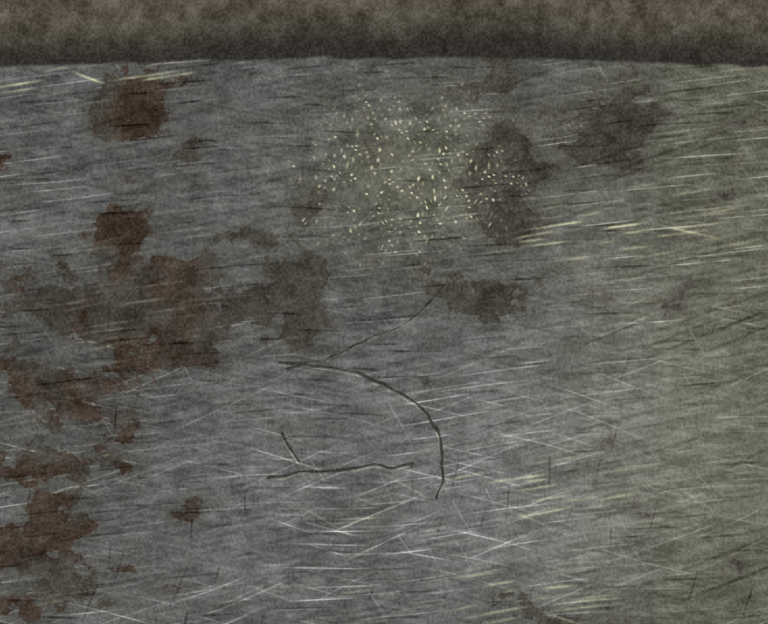
Reproduce this texture procedurally as a Shadertoy shader.

```glsl
#define STEEL vec3(0.355, 0.360, 0.353)
#define WARM_STEEL vec3(0.385, 0.388, 0.335)
#define GRIME vec3(0.255, 0.243, 0.218)
#define RUST vec3(0.240, 0.190, 0.155)
#define GLINT vec3(0.82, 0.82, 0.67)
#define SHADOW vec3(0.200, 0.190, 0.175)
#define RUST_LEVEL 0.74
#define SCRATCH_GAIN 0.24
#define GRAIN_GAIN 0.09

// Corroded zones: centre, radius
const vec4 ZONES[8] = vec4[8](
    vec4(0.22, 0.53, 0.30, 0.16), vec4(0.05, 0.34, 0.18, 0.13),
    vec4(0.23, 0.80, 0.17, 0.10), vec4(0.74, 0.54, 0.22, 0.05),
    vec4(0.81, 0.74, 0.06, 0.17), vec4(1.00, 0.83, 0.16, 0.10),
    vec4(0.49, 0.54, 0.05, 0.20), vec4(0.04, 0.10, 0.13, 0.12));

float hash(vec2 p) {
    vec3 q = fract(vec3(p.xyx) * 0.1031);
    q += dot(q, q.yzx + 33.33);
    return fract((q.x + q.y) * q.z);
}

float noise(vec2 p) {
    vec2 i = floor(p), f = fract(p);
    f = f * f * (3.0 - 2.0 * f);
    return mix(mix(hash(i), hash(i + vec2(1, 0)), f.x),
               mix(hash(i + vec2(0, 1)), hash(i + vec2(1, 1)), f.x), f.y);
}

float fbm(vec2 p) {
    float sum = 0.0, gain = 0.48;
    for (int i = 0; i < 6; i++) {
        sum += gain * noise(p);
        p = mat2(1.6, 1.2, -1.2, 1.6) * p + 7.3;
        gain *= 0.56;
    }
    return sum * 0.95;
}

float blob(vec2 p, vec4 zone) {
    vec2 d = (p - zone.xy) / zone.zw;
    return exp(-dot(d, d));
}

vec2 turn(vec2 p, float angle) {
    float c = cos(angle), s = sin(angle);
    return vec2(c * p.x + s * p.y, c * p.y - s * p.x);
}

// Tapered strokes scattered over staggered rows along one direction
float scratches(vec2 p, float angle, vec2 cell, float density, float width) {
    vec2 q = turn(p, angle) + 9.0 + angle;
    q.y += 0.025 * noise(q * 4.0);
    float sum = 0.0;
    width = max(width, 1.1 / iResolution.y);
    for (int j = -1; j <= 1; j++) {
        float row = floor(q.y / cell.y) + float(j);
        float x = q.x / cell.x + 5.0 * hash(vec2(row, 3.7));
        vec2 id = vec2(floor(x), row);
        float u = fract(x) - 0.5, h = hash(id + 17.0);
        float tilt = (hash(id + 41.0) - 0.5) * 1.4;
        float d = abs(q.y / cell.y - row - h - tilt * u) * cell.y;
        float reach = 0.15 + 0.35 * hash(id + 5.0);
        float line = smoothstep(width, 0.0, d) * smoothstep(reach, reach * 0.3, abs(u));
        sum += line * step(hash(id + 71.0), density) * (0.3 + 0.7 * h);
    }
    return sum * (0.35 + 1.1 * noise(q * vec2(45, 90)));
}

// Distance to a bent groove
float groove(vec2 p, vec2 a, vec2 b, vec2 c) {
    float best = 1.0;
    vec2 from = a;
    for (int i = 1; i <= 12; i++) {
        float t = float(i) / 12.0;
        vec2 to = mix(mix(a, b, t), mix(b, c, t), t), v = to - from, w = p - from;
        best = min(best, length(w - v * clamp(dot(w, v) / dot(v, v), 0.0, 1.0)));
        from = to;
    }
    return best;
}

float grooves(vec2 p) {
    p += 0.009 * (vec2(noise(p * 35.0), noise(p * 35.0 + 8.0)) - 0.5);
    float d = groove(p, vec2(0.45, 0.42), vec2(0.76, 0.40), vec2(0.70, 0.20));
    d = min(d, groove(p, vec2(0.43, 0.235), vec2(0.52, 0.25), vec2(0.66, 0.255)));
    d = min(d, groove(p, vec2(0.45, 0.31), vec2(0.465, 0.28), vec2(0.48, 0.26)));
    d = min(d, 0.001 + groove(p, vec2(0.46, 0.41), vec2(0.66, 0.46), vec2(0.73, 0.56)));
    return d + 0.003 * noise(p * 60.0);
}

void mainImage(out vec4 fragColor, in vec2 fragCoord) {
    vec2 p = fragCoord / iResolution.y;
    float right = smoothstep(0.7, 1.2, p.x), low = smoothstep(0.65, 0.3, p.y);
    float cloud = fbm(p * 5.0 + 3.0), detail = fbm(p * 45.0) - 0.5;

    // Brushed steel, lit towards the lower right
    vec3 col = mix(STEEL, WARM_STEEL, right) + 0.12 * (cloud - 0.5) + 0.16 * detail;
    col += 0.09 * blob(p, vec4(0.85, 0.25, 0.38, 0.25));
    col += 0.09 * (noise(turn(p, 0.2) * vec2(14, 190)) - 0.5);
    col += 0.07 * (noise(turn(p, -0.2) * vec2(20, 230)) - 0.5);

    // Corroded areas with ragged rims
    float zone = 0.0;
    for (int i = 0; i < 8; i++) zone = max(zone, blob(p, ZONES[i]));
    float decay = fbm(p * vec2(10, 16) + 21.0) + 0.35 * zone + 0.3 * detail - RUST_LEVEL;
    float stain = smoothstep(-0.18, 0.05, decay), crust = smoothstep(0.0, 0.06, decay);
    float red = smoothstep(0.42, 0.62, fbm(p * 14.0 + 40.0)) * smoothstep(0.5, 0.2, p.x);
    col = mix(col, GRIME + 0.05, 0.5 * stain);
    col = mix(col, mix(GRIME, RUST, red) + 0.22 * detail, 0.85 * crust);

    // Frosted patch with bright specks
    float frost = blob(p, vec4(0.66, 0.72, 0.18, 0.14));
    col = mix(col, vec3(0.40, 0.40, 0.335) + 0.35 * detail, 0.7 * frost * (1.0 - 0.6 * crust));
    vec2 g = turn(p, 0.6) / 0.011 + 1.5 * noise(p * 40.0), id = floor(g);
    vec2 spot = 0.25 + 0.5 * vec2(hash(id), hash(id + 9.0));
    float speck = smoothstep(0.36, 0.05, length(fract(g) - spot)) * pow(hash(id + 23.0), 2.0);
    col = mix(col, GLINT, speck * smoothstep(0.2, 0.7, frost + detail));

    // Scratches, crossing in several directions
    float worn = smoothstep(0.35, 0.65, fbm(p * 4.0 + 60.0));
    float fine = scratches(p, 0.10, vec2(0.20, 0.010), 0.6, 0.0026);
    fine += scratches(p, 0.40, vec2(0.30, 0.014), 0.5, 0.0028) * low;
    fine += scratches(p, -0.25, vec2(0.24, 0.016), 0.5, 0.0026) * low;
    fine += 0.5 * scratches(p, -1.0, vec2(0.16, 0.03), 0.3, 0.0026);
    float dark = scratches(p, 0.36, vec2(0.45, 0.018), 0.6, 0.0045) * (0.3 + 0.7 * right);
    dark += scratches(p, 1.35, vec2(0.10, 0.03), 0.25, 0.003) * low;
    dark += scratches(p, 0.05, vec2(0.15, 0.013), 0.5, 0.003);
    col += SCRATCH_GAIN * fine * (0.35 + 0.65 * worn) * (1.0 - 0.75 * crust) - 0.11 * dark;

    // Bright glints where the surface catches light
    float shine = blob(p, vec4(0.90, 0.21, 0.20, 0.05)) + blob(p, vec4(0.95, 0.63, 0.20, 0.05));
    shine += blob(p, vec4(0.12, 0.87, 0.25, 0.03)) + blob(p, vec4(0.84, 0.03, 0.16, 0.05));
    float flash = scratches(p, 0.15, vec2(0.15, 0.009), 0.5, 0.004);
    flash += scratches(p, -0.35, vec2(0.22, 0.04), 0.3, 0.004);
    col = mix(col, GLINT, clamp(0.75 * flash * (shine + 0.25 * worn), 0.0, 0.9));

    // Engraved grooves with a lit rim
    float rim = smoothstep(0.0045, 0.001, grooves(p + vec2(0.001, 0.005)));
    col = mix(col, GLINT, 0.5 * rim * smoothstep(0.35, 0.7, noise(p * 60.0)));
    col = mix(col, SHADOW, 0.8 * smoothstep(0.0048, 0.0018, grooves(p)));

    // Shaded ledge along the top
    float edge = 0.893 + 0.014 * sin(2.55 * p.x) + 0.008 * (noise(p * 25.0) - 0.5);
    float rise = smoothstep(0.01, 0.08, p.y - edge + 0.06 * (cloud - 0.5));
    vec3 ledge = mix(SHADOW, vec3(0.335, 0.315, 0.265), rise) + 0.2 * detail * (0.4 + rise);
    col = mix(col, ledge, smoothstep(-0.003, 0.004, p.y - edge));

    col += GRAIN_GAIN * (noise(p * 300.0) - 0.5);
    fragColor = vec4(clamp(col, 0.0, 1.0), 1.0);
}
```
